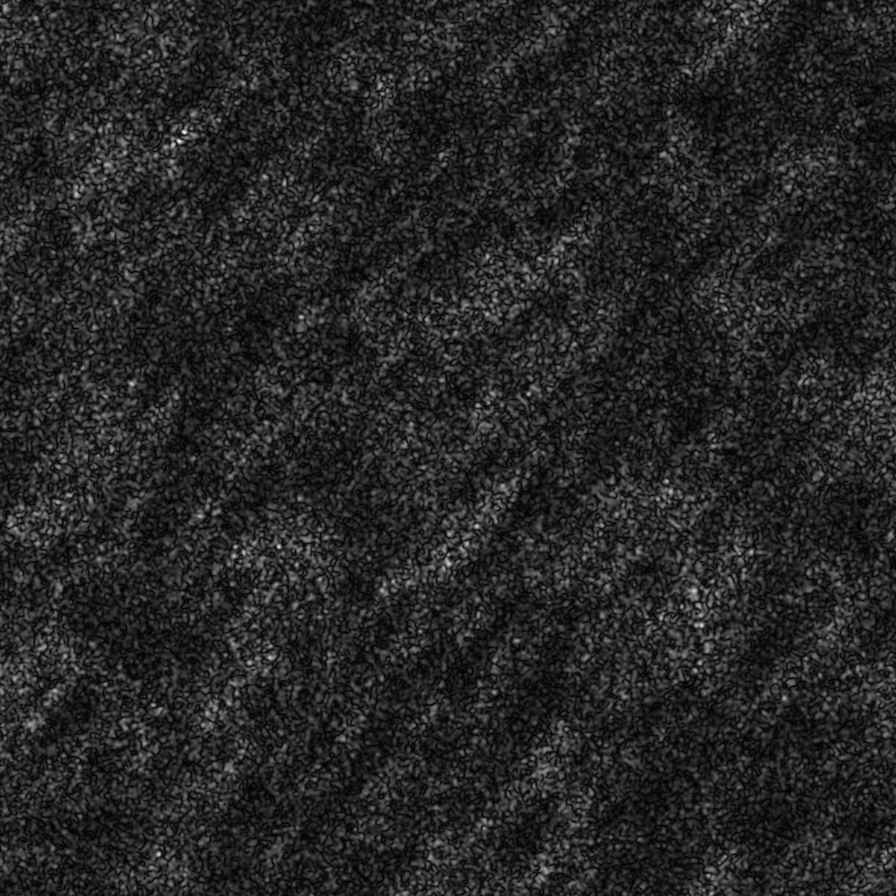
This texture is drawn by a Shadertoy shader. Its source:

```glsl
const float GRAINS_PER_CANVAS = 305.0;
const float STREAK_ANGLE = 0.93;
const float BRIGHTNESS = 0.118;
const float PI = 3.14159;

// Integer hash: two uniform values in 0..1 per lattice cell
vec2 hash2(ivec2 cell, uint seed) {
    uvec2 v = uvec2(cell) * 1664525u + 1013904223u + seed * 747796u;
    v.x += v.y * 1664525u;
    v.y += v.x * 1664525u;
    v ^= v >> 16u;
    v.x += v.y * 1664525u;
    v.y += v.x * 1664525u;
    v ^= v >> 16u;
    return vec2(v & 0xffffu) / 65535.0;
}

// Smooth value noise centred on zero
float valueNoise(vec2 p, uint seed) {
    ivec2 cell = ivec2(floor(p));
    vec2 f = fract(p);
    vec2 u = f * f * f * (f * (f * 6.0 - 15.0) + 10.0);
    float bottom = mix(hash2(cell, seed).x, hash2(cell + ivec2(1, 0), seed).x, u.x);
    float top = mix(hash2(cell + ivec2(0, 1), seed).x, hash2(cell + ivec2(1, 1), seed).x, u.x);
    return mix(bottom, top, u.y) - 0.5;
}

// Magnitude of a random complex wave: round grains parted by dark threads
float speckle(vec2 p, float falloff, uint seed) {
    ivec2 home = ivec2(floor(p));
    vec2 wave = vec2(0.0);
    for (int y = -2; y <= 2; y++) {
        for (int x = -2; x <= 2; x++) {
            ivec2 cell = home + ivec2(x, y);
            vec2 offset = vec2(cell) + hash2(cell, seed) - p;
            vec2 amplitude = hash2(cell, seed + 1u) * 2.0 - 1.0;
            wave += amplitude * exp(-falloff * dot(offset, offset));
        }
    }
    return length(wave) / sqrt(PI / (6.0 * falloff));
}

// Slanted ridges and hollows that modulate the grain brightness
float streaks(vec2 p, float angle) {
    vec2 along = vec2(cos(angle), sin(angle));
    vec2 q = vec2(dot(p, along), dot(p, vec2(-along.y, along.x)));
    q.y += 0.03 * valueNoise(p * 5.0, 11u);
    float relief = 0.72 * valueNoise(q * vec2(10.0, 30.0), 12u);
    relief += 0.72 * valueNoise(q * vec2(24.0, 48.0) + 3.7, 13u);
    relief += 0.25 * valueNoise(p * 4.5 + 1.3, 14u);
    return relief;
}

void mainImage(out vec4 fragColor, in vec2 fragCoord) {
    vec2 uv = fragCoord / iResolution.y;
    float grain = speckle(uv * GRAINS_PER_CANVAS, 1.3, 1u);
    float gain = exp(streaks(uv, STREAK_ANGLE));
    float gray = BRIGHTNESS * grain * gain;
    fragColor = vec4(vec3(clamp(gray, 0.0, 1.0)), 1.0);
}
```
